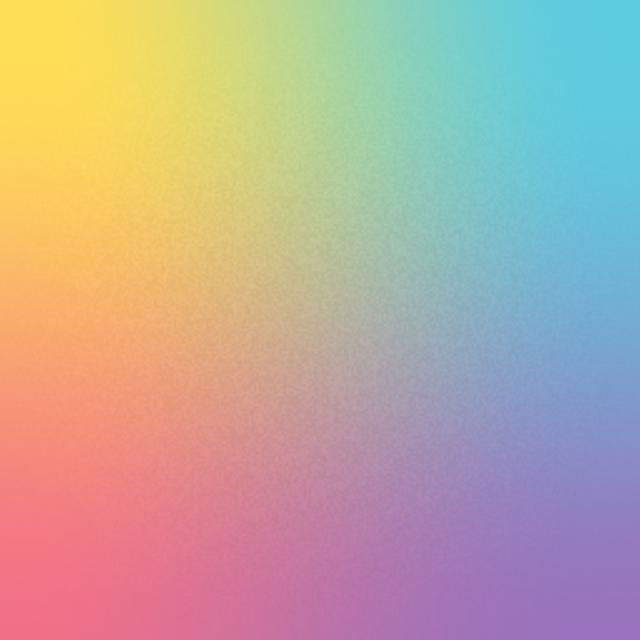
Reproduce this background procedurally as a Shadertoy shader.

```glsl
// Soft four-corner colour gradient with a faint paper grain.

const vec3 YELLOW = vec3(1.00, 0.87, 0.34);  // top left
const vec3 CYAN   = vec3(0.37, 0.80, 0.88);  // top right
const vec3 PINK   = vec3(0.95, 0.44, 0.53);  // bottom left
const vec3 VIOLET = vec3(0.60, 0.45, 0.74);  // bottom right

const vec2 BLEND_START = vec2(0.05, 0.00);  // where each axis starts to blend
const vec2 BLEND_END   = vec2(0.93, 0.94);  // where each axis has blended
const float SEAM_BULGE = 0.055;  // rightward bow of the warm side mid-height
const float SEAM_FOOT  = 0.045;  // leftward reach of violet at the bottom
const float SEAM_SAG   = 0.055;  // downward bow of the upper colours
const float GRAIN_CELLS  = 256.0;  // grain cells across the canvas
const float GRAIN_AMOUNT = 0.042;
const float PI = 3.14159;

// Sine-free hash of a grid cell, from 0 to 1
float hash(vec2 cell) {
    vec3 p = fract(cell.xyx * 0.1031);
    p += dot(p, p.yzx + 33.33);
    return fract((p.x + p.y) * p.z);
}

// Smoothly interpolated value noise
float valueNoise(vec2 p) {
    vec2 cell = floor(p);
    vec2 f = fract(p);
    f = f * f * (3.0 - 2.0 * f);
    float low  = mix(hash(cell), hash(cell + vec2(1.0, 0.0)), f.x);
    float high = mix(hash(cell + vec2(0.0, 1.0)), hash(cell + 1.0), f.x);
    return mix(low, high, f.y);
}

// Eased blend between the four corner colours, with bowed seams
vec3 cornerGradient(vec2 uv) {
    float midHeight = sin(PI * uv.y);
    float below = 1.0 - uv.y;
    vec2 bow = vec2(SEAM_FOOT * below * below - SEAM_BULGE * midHeight,
                    SEAM_SAG * midHeight * smoothstep(0.0, 0.6, uv.x));
    vec2 blend = smoothstep(BLEND_START, BLEND_END, uv + bow);
    return mix(mix(PINK, VIOLET, blend.x), mix(YELLOW, CYAN, blend.x), blend.y);
}

void mainImage(out vec4 fragColor, in vec2 fragCoord) {
    vec2 uv = fragCoord / iResolution.xy;
    vec3 color = cornerGradient(uv);

    // Grain, strongest near the middle
    float grain = valueNoise(uv * GRAIN_CELLS) - 0.5;
    float strength = 1.0 - smoothstep(0.1, 0.7, distance(uv, vec2(0.5)));
    color += GRAIN_AMOUNT * strength * grain;

    fragColor = vec4(color, 1.0);
}
```
